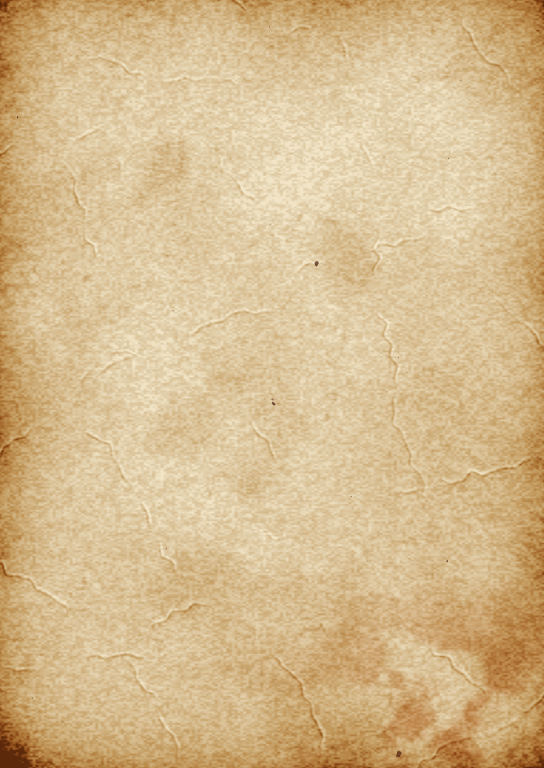
Give the GLSL for this texture, as a Shadertoy shader.

```glsl
// Aged parchment: grainy tan paper with burnt edges, rusty stains and embossed creases.

float hash(vec2 p) {
    vec3 q = fract(p.xyx * vec3(0.1031, 0.1030, 0.0973));
    q += dot(q, q.yzx + 33.33);
    return fract((q.x + q.y) * q.z);
}

float noise(vec2 p) {
    vec2 i = floor(p), f = fract(p);
    f = f * f * (3.0 - 2.0 * f);
    return mix(mix(hash(i), hash(i + vec2(1, 0)), f.x),
               mix(hash(i + vec2(0, 1)), hash(i + vec2(1, 1)), f.x), f.y);
}

float fbm(vec2 p) {
    float sum = 0.0, amp = 0.5;
    for (int i = 0; i < 5; i++) {
        sum += amp * noise(p);
        p = mat2(1.6, 1.2, -1.2, 1.6) * p + 17.3;
        amp *= 0.5;
    }
    return sum;
}

// Tone -1 is scorched brown, 5 is pale cream, 6 is a highlight.
vec3 paperColor(float tone) {
    vec3 ramp[8] = vec3[8](
        vec3(0.36, 0.16, 0.04), vec3(0.56, 0.30, 0.10),
        vec3(0.68, 0.47, 0.22), vec3(0.75, 0.58, 0.34),
        vec3(0.80, 0.67, 0.46), vec3(0.85, 0.75, 0.58),
        vec3(0.89, 0.82, 0.68), vec3(0.95, 0.90, 0.78));
    float t = clamp(tone + 1.0, 0.0, 6.999);
    int i = int(t);
    return mix(ramp[i], ramp[i + 1], fract(t));
}

// Wandering fold lines, each a lit ridge with a shadow below it.
float creases(vec2 p, float aspect) {
    float relief = 0.0;
    for (int i = 0; i < 24; i++) {
        float id = float(i);
        vec2 seed = vec2(id, 7.0);
        vec2 center = vec2(fract(id * 0.618 + 0.3) * aspect, (id + 0.5) / 24.0);
        float angle = i % 2 == 0 ? -1.0 : 0.2;
        angle += 0.8 * (hash(seed) - 0.5);
        float c = cos(angle), s = sin(angle);
        vec2 q = mat2(c, -s, s, c) * (p - center);
        float halfLength = mix(0.05, 0.23, hash(seed + 3.1));
        float x = q.x + id * 5.0;
        float d = q.y + 1.6 * (hash(seed + 9.7) - 0.5) * q.x * q.x;
        d += 0.035 * (noise(vec2(x * 13.0, id)) - 0.5);
        d += 0.010 * (noise(vec2(x * 70.0, id)) - 0.5);
        float fade = 1.0 - smoothstep(0.6, 1.0, abs(q.x) / halfLength);
        fade *= smoothstep(0.15, 0.7, noise(vec2(x * 35.0, id + 40.0)));
        float ridge = d / 0.0020, shadow = (d + 0.0036) / 0.0018;
        relief += fade * (exp(-ridge * ridge) - 1.2 * exp(-shadow * shadow));
    }
    return relief;
}

// Sparse irregular dark specks, one candidate per cell.
float specks(vec2 p) {
    vec2 cell = floor(p * 16.0);
    vec2 center = (cell + 0.3 + 0.4 * vec2(hash(cell), hash(cell + 51.0))) / 16.0;
    float size = 0.005 * smoothstep(0.92, 1.0, hash(cell + 23.0));
    float d = length((p - center) * vec2(1.3, 0.9)) + 0.005 * (noise(p * 260.0) - 0.5);
    return 1.0 - smoothstep(size - 0.001, size + 0.001, d + 0.0015);
}

void mainImage(out vec4 fragColor, in vec2 fragCoord) {
    vec2 p = fragCoord / iResolution.y;
    float aspect = iResolution.x / iResolution.y;

    // Broad mottling and blotches
    float mottle = fbm(p * 5.0 + 3.0) - 0.48;
    float blotch = smoothstep(0.52, 0.72, fbm(p * 9.0 + 40.0));
    float tone = 4.65 + 3.0 * mottle - 0.8 * blotch;

    // Scorched borders, darkest in the corners
    vec2 w = p + 0.035 * (vec2(fbm(p * 11.0), fbm(p * 11.0 + 60.0)) - 0.48);
    vec4 border = max(vec4(w, vec2(aspect, 1.0) - w), -0.01);
    vec4 burn = exp(-border / vec4(0.042, 0.046, 0.038, 0.048));
    tone -= 2.7 * dot(burn, vec4(1.0, 1.15, 0.9, 1.0));

    // Rusty water stains, lower right
    vec2 toStain = (p - vec2(aspect * 0.83, 0.07)) / vec2(0.16, 0.13);
    float rust = exp(-dot(toStain, toStain)) * smoothstep(0.42, 0.58, fbm(p * 15.0 + 8.0));
    tone -= 1.6 * rust;

    // Paper grain, woven slightly along the horizontal
    float grain = 1.7 * (noise(p * vec2(270.0, 400.0)) - 0.5);
    grain += 0.9 * (noise(p * vec2(120.0, 210.0) + 90.0) - 0.5);
    float pits = smoothstep(0.78, 0.95, noise(p * vec2(110.0, 150.0) + 31.0));
    tone += grain - 0.8 * pits * smoothstep(0.4, 0.6, fbm(p * 14.0));

    tone += 1.15 * creases(p, aspect);

    vec3 color = paperColor(tone);
    color *= mix(vec3(1.0), vec3(0.98, 0.88, 0.82), rust);
    color = mix(color, vec3(0.36, 0.18, 0.11), 0.8 * specks(p));
    fragColor = vec4(color, 1.0);
}
```
